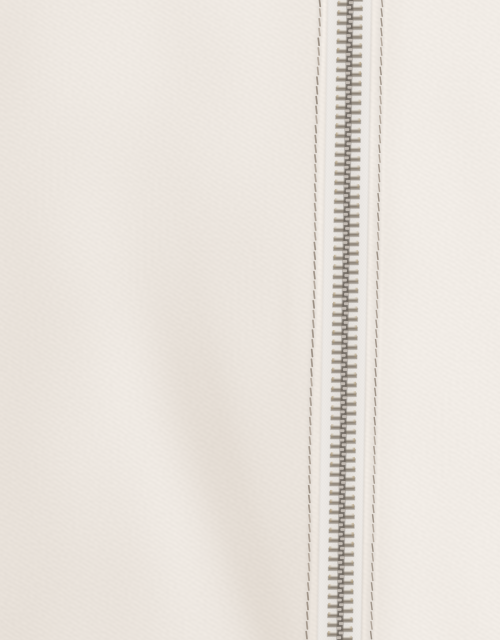
This texture is drawn by a WebGL 1 fragment shader. Its source:

```glsl
precision highp float;
uniform vec2 u_resolution;

float hash(vec2 p) {
  return fract(sin(dot(p, vec2(127.1, 311.7))) * 43758.5);
}

vec2 gradient(vec2 cell) {
  float a = 6.2832 * hash(cell);
  return vec2(cos(a), sin(a));
}

float gradientNoise(vec2 p) {
  vec2 i = floor(p), f = fract(p);
  vec2 w = f * f * (3.0 - 2.0 * f);
  float a = dot(gradient(i), f);
  float b = dot(gradient(i + vec2(1, 0)), f - vec2(1, 0));
  float c = dot(gradient(i + vec2(0, 1)), f - vec2(0, 1));
  float d = dot(gradient(i + vec2(1, 1)), f - vec2(1, 1));
  return mix(mix(a, b, w.x), mix(c, d, w.x), w.y);
}

float roundBox(vec2 p, vec2 halfSize, float radius) {
  vec2 q = abs(p) - halfSize + radius;
  return length(max(q, 0.0)) + min(max(q.x, q.y), 0.0) - radius;
}

float fill(float dist, float px) {
  return 1.0 - smoothstep(-0.7 * px, 0.7 * px, dist);
}

float bell(float x, float width) {
  return exp(-x * x / (width * width));
}

// Soft light, the long fold and the diagonal weave
vec3 cloth(vec2 p, float seamX) {
  vec3 light = vec3(0.945, 0.925, 0.902);
  vec3 shade = vec3(0.895, 0.865, 0.832);
  float down = 1.0 - p.y;
  float foldX = 0.225 + 0.03 * down + 0.17 * down * down;
  float fromFold = p.x - foldX;
  float strength = smoothstep(0.1, 0.7, down);
  float dim = 0.22 + 0.32 * down * (1.0 - smoothstep(0.52, 0.68, p.x));
  dim += 0.26 * (1.0 - smoothstep(0.0, 0.16, p.x));
  dim += 0.5 * strength * bell(fromFold, 0.035 + 0.05 * p.y);
  dim += 0.2 * strength * smoothstep(0.0, 0.04, fromFold) * (1.0 - smoothstep(0.05, 0.2, fromFold));
  dim -= 0.25 * strength * bell(fromFold + 0.1, 0.06);
  dim += 0.16 * bell(p.x - 0.447, 0.012) * bell(p.y - 0.5, 0.1);
  dim -= 0.2 * smoothstep(0.0, 0.05, p.x - seamX);
  dim += 0.2 * gradientNoise(p * vec2(9.0, 5.0));
  vec3 color = mix(light, shade, clamp(dim, 0.0, 1.3));
  float wobble = gradientNoise(p * vec2(40.0, 25.0));
  float twill = sin(6.2832 * (p.x * 75.0 + p.y * 125.0 + 0.35 * wobble));
  return color + 0.005 * twill + 0.012 * gradientNoise(p * vec2(170.0, 210.0));
}

// Slanted thread dashes in a slightly sunken seam
vec3 stitch(vec3 base, vec2 p, float seamX, float thickness, float px) {
  float pitch = 0.0152;
  float row = p.y / pitch;
  float t = fract(row) - 0.5;
  float jitter = hash(vec2(floor(row), seamX > 0.54 ? 3.0 : 7.0)) - 0.5;
  float x = p.x - seamX - 0.0008 * jitter;
  vec3 color = base * (1.0 - 0.035 * bell(x, 0.005));
  color += 0.018 * bell(x - 0.006, 0.003);
  float dash = roundBox(vec2(x + 0.0022 * t, t * pitch), vec2(thickness, 0.0066), thickness);
  vec3 thread = vec3(0.62, 0.57, 0.52) + 0.14 * jitter;
  return mix(color, thread, 0.85 * fill(dash, px));
}

// One column of metal teeth; side is -1 for left and 1 for right
vec3 teeth(vec3 base, vec2 q, float side, float pitch, float px) {
  float row = q.y / pitch + 0.25 * side;
  float id = floor(row);
  vec2 local = vec2(q.x * side - 0.0104, (fract(row) - 0.5) * pitch);
  float shadow = roundBox(local + vec2(-0.0008, 0.0026), vec2(0.0087, 0.0031), 0.001);
  vec3 color = mix(base, vec3(0.50, 0.46, 0.41), 0.72 * fill(shadow, 1.6 * px));
  float body = roundBox(local, vec2(0.0086, 0.0029), 0.0012);
  float shine = smoothstep(-0.003, 0.0022, local.y);
  vec3 metal = mix(vec3(0.53, 0.49, 0.44), vec3(0.90, 0.88, 0.85), shine);
  float tip = smoothstep(0.003, 0.008, local.x);
  metal = mix(metal, vec3(0.69, 0.61, 0.47), 0.45 * tip * (0.5 + hash(vec2(id, side))));
  return mix(color, metal, fill(body, px));
}

// Dark groove with small interlocking beads
vec3 chain(vec3 base, vec2 q, float pitch, float px) {
  vec3 color = mix(base, vec3(0.40, 0.37, 0.34), 0.85 * fill(abs(q.x) - 0.0048, 2.0 * px));
  float row = q.y / (0.5 * pitch);
  float side = 2.0 * mod(floor(row), 2.0) - 1.0;
  vec2 local = vec2(q.x - 0.0016 * side, (fract(row) - 0.5) * 0.5 * pitch);
  float bead = roundBox(local, vec2(0.0036, 0.0022), 0.0018);
  return mix(color, vec3(0.76, 0.73, 0.70), fill(bead, px));
}

void main() {
  vec2 p = gl_FragCoord.xy / u_resolution.y;
  float px = 1.0 / u_resolution.y;
  float zipX = 0.531 + 0.016 * p.y;
  float leftSeam = 0.479 + 0.020 * p.y + 0.0012 * sin(p.y * 14.0);
  float rightSeam = 0.580 + 0.017 * p.y;
  vec2 q = vec2(p.x - zipX, p.y);
  vec3 color = cloth(p, rightSeam);

  // Woven tape between the folded edges
  float tape = fill(abs(q.x + 0.001) - 0.034, 2.0 * px);
  float ribs = sin(q.x * 1500.0) * sin(p.y * 1050.0);
  color = mix(color, vec3(0.935, 0.923, 0.910) + 0.010 * ribs, 0.85 * tape);
  color -= 0.035 * bell(q.x - 0.0335, 0.0018) + 0.025 * bell(q.x + 0.035, 0.002);
  color += 0.018 * bell(q.x - 0.038, 0.003) + 0.015 * bell(q.x + 0.040, 0.003);
  color -= 0.05 * bell(q.x, 0.021);

  color = stitch(color, p, leftSeam, 0.0013, px);
  color = stitch(color, p, rightSeam, 0.0011, px);

  float pitch = 0.0147;
  color = teeth(color, q, -1.0, pitch, px);
  color = teeth(color, q, 1.0, pitch, px);
  color = chain(color, q, pitch, px);
  gl_FragColor = vec4(clamp(color, 0.0, 1.0), 1.0);
}
```
